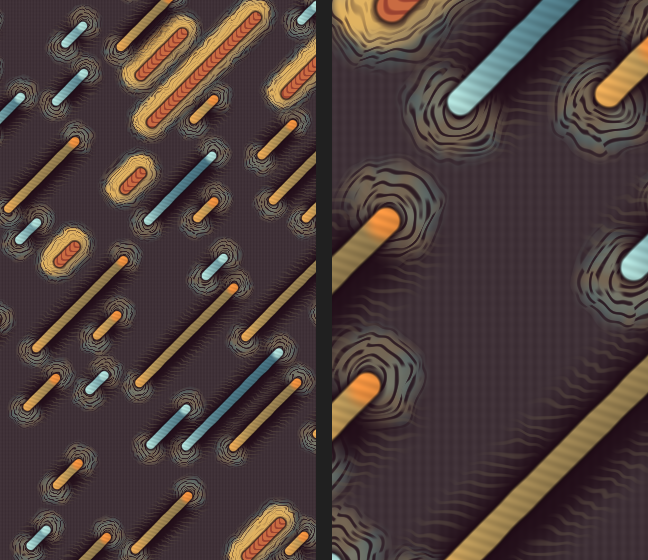
Left: the whole. Right: its middle third, enlarged.
A Shadertoy shader for this pattern:

```glsl
// Slanted glowing rods on a dusky ground, ringed by short, wispy contour strokes.
// Rods sit in tilted lanes split into cells; each picks a length and a kind by hash.
// Halos and strokes follow the rod distance, bent by layered sines.

#define TILT 0.79       // lane angle in radians
#define LANE 0.118      // lane spacing, in canvas widths
#define CELL_MIN 0.30   // shortest cell along a lane
#define CELL_MAX 0.66   // longest cell along a lane
#define RADIUS 0.0145   // rod half width
#define HALO 0.055      // halo reach
#define STROKE 0.0115   // spacing of contour strokes
#define RED_SHARE 0.19  // share of red rods
#define TEAL_SHARE 0.32 // share of teal rods
#define SEED 4.0

const vec3 GROUND = vec3(0.245, 0.190, 0.215);
const vec3 SHADOW = vec3(0.115, 0.035, 0.080);
const vec3 OLIVE  = vec3(0.50, 0.44, 0.35);
const vec3 SLATE  = vec3(0.37, 0.44, 0.43);
const vec3 CREAM  = vec3(0.70, 0.64, 0.49);
const vec3 GOLD   = vec3(0.88, 0.70, 0.38);
const vec3 ORANGE = vec3(0.94, 0.57, 0.25);
const vec3 RED    = vec3(0.79, 0.42, 0.26);
const vec3 TEAL   = vec3(0.27, 0.44, 0.50);
const vec3 PALE   = vec3(0.68, 0.86, 0.84);

float hash(vec2 p) {
    vec3 q = fract(vec3(p.xyx + SEED) * vec3(0.1031, 0.1030, 0.0973));
    q += dot(q, q.yzx + 33.33);
    return fract((q.x + q.y) * q.z);
}

// Layered sines, roughly -1 to 1
float ripple(vec2 p) {
    float a = sin(p.x * 71.0 + 2.0 * sin(p.y * 43.0));
    float b = sin(p.y * 93.0 + 2.0 * sin(p.x * 57.0 + 1.3));
    float fine = sin(p.x * 190.0 - p.y * 140.0 + 2.0 * a);
    return 0.4 * (a + b) + 0.2 * fine;
}

// Distance to a segment along x with the given half length
float segment(vec2 p, float halfLen) {
    return length(vec2(p.x - clamp(p.x, -halfLen, halfLen), p.y));
}

// Two sets of contour strokes, half a step apart, that take turns along the way
float ink(float dist, vec2 p, float bend) {
    float wave = cos(6.2832 * (dist / STROKE + 0.5 * bend));
    float turn = sin(p.x * 85.0 + 2.0 * bend) + sin(p.y * 100.0 - 2.0 * bend);
    float first = smoothstep(0.3, 1.0, wave) * smoothstep(-0.5, 0.3, turn);
    float second = smoothstep(0.3, 1.0, -wave) * smoothstep(0.5, -0.3, turn);
    return max(first, second);
}

// Shadow and halo around one rod, painted over the ground
vec3 paintHalo(vec3 col, vec2 p, float halfLen, bool red, float bend) {
    float dist = segment(p + vec2(0.0, 0.006), halfLen);
    float side = smoothstep(halfLen + 0.05, halfLen - 0.02, abs(p.x));
    float shade = smoothstep(0.075, 0.015, dist + 0.004 * bend);
    col = mix(col, SHADOW, shade * mix(0.4, 0.85, side));
    float tone = 0.5 + 0.5 * sin(p.y * 75.0 + p.x * 40.0 + 2.0 * bend);
    vec3 fringe = mix(OLIVE, SLATE, tone);
    if (red) {
        // Gold glow, leaning to the upper left, with a shaggy rim
        float glow = segment(p - vec2(0.0, 0.009), halfLen) + 0.002 * bend;
        float lines = ink(glow, p, bend);
        float rim = smoothstep(HALO + 0.030, HALO, glow);
        col = mix(col, mix(fringe * 0.9, SHADOW, 0.8 * lines), rim * 0.8);
        float fill = smoothstep(HALO + 0.004, HALO - 0.008, glow);
        float outer = smoothstep(0.025, HALO, glow);
        vec3 gold = mix(GOLD, CREAM, 0.6 * outer * tone);
        gold = mix(gold, OLIVE, smoothstep(0.015, -0.045, p.y) * 0.7);
        gold = mix(gold, SHADOW, lines * mix(0.15, 0.65, outer));
        return mix(col, gold, fill);
    }
    // Ringed caps around both ends, brighter close in
    float cap = length(vec2(abs(p.x) - halfLen - 0.008, p.y - 0.004 * sign(p.x)));
    float ring = smoothstep(HALO + 0.012, HALO - 0.016, cap + 0.005 * bend);
    ring *= smoothstep(-0.045, 0.008, abs(p.x) - halfLen + 0.006 * bend);
    vec3 rings = mix(fringe, CREAM, 0.45 * tone * smoothstep(0.05, 0.02, cap));
    rings = mix(rings, SHADOW, 0.85 * ink(cap, p, bend));
    col = mix(col, rings, ring * 0.85);
    // Faint hatching along the flanks
    float hatch = smoothstep(0.1, 1.0, sin((p.x + p.y * 0.7) * 430.0 + 3.0 * bend));
    float flank = side * smoothstep(0.080, 0.050, dist) * smoothstep(0.022, 0.045, dist);
    return mix(col, OLIVE * 0.8, 0.4 * hatch * flank);
}

// Surface of one rod
vec3 rodColor(vec2 p, float halfLen, float kind) {
    float low = clamp(exp(-(p.x + halfLen) / 0.07), 0.0, 1.0);
    float tip = smoothstep(0.030, 0.010, length(p - vec2(halfLen, 0.0)));
    if (kind < RED_SHARE) {
        float scales = sin(p.x * 330.0 + 2.5 * cos(p.y * 150.0));
        return mix(RED, vec3(0.50, 0.17, 0.15), 0.65 * smoothstep(0.0, 1.0, scales));
    }
    float weave = 0.97 + 0.05 * sin(p.x * 500.0 + p.y * 250.0) + 5.0 * p.y;
    if (kind < RED_SHARE + TEAL_SHARE)
        return mix(TEAL, PALE, max(low, tip)) * weave;
    vec3 gold = mix(vec3(0.58, 0.49, 0.31), GOLD, low);
    return mix(gold, ORANGE, max(tip, 0.35 * smoothstep(0.4, 1.0, low))) * weave;
}

void mainImage(out vec4 fragColor, in vec2 fragCoord) {
    vec2 uv = fragCoord / iResolution.x;
    float soft = max(0.0025, 1.0 / iResolution.x);
    float c = cos(TILT), s = sin(TILT);
    vec2 p = vec2(c * uv.x + s * uv.y, c * uv.y - s * uv.x);
    float bend = ripple(uv);

    // Ground with a fine vertical weave
    vec3 col = GROUND + 0.013 * sin(uv.x * 640.0) + 0.004 * sin(uv.y * 560.0);
    vec3 rods = vec3(0.0);
    float cover = 0.0;

    for (int j = -1; j <= 1; j++) {
        float lane = floor(p.y / LANE) + float(j);
        float cell = mix(CELL_MIN, CELL_MAX, hash(vec2(lane, 7.0)));
        float shift = hash(vec2(lane, 19.0));
        for (int i = -1; i <= 1; i++) {
            float slot = floor(p.x / cell + shift) + float(i);
            vec2 id = vec2(lane, slot * 3.0 + 41.0);
            float kind = hash(id);
            float size = hash(id + 11.3);
            float len = mix(0.065, cell - 0.12, size * sqrt(size));
            float slide = (hash(id + 23.7) - 0.5) * (cell - len - 0.10);
            float sway = (hash(id + 37.1) - 0.5) * 0.4;
            vec2 center = vec2((slot + 0.5 - shift) * cell + slide, (lane + 0.5 + sway) * LANE);
            vec2 q = p - center;
            bool red = kind < RED_SHARE;
            float edge = segment(q, 0.5 * len) - RADIUS * (red ? 1.15 : 1.0) + 0.0008 * bend;
            col = paintHalo(col, q, 0.5 * len, red, bend);
            col = mix(col, SHADOW, 0.7 * smoothstep(0.008, 0.001, edge));
            float body = smoothstep(soft, -soft, edge);
            rods = mix(rods, rodColor(q, 0.5 * len, kind), body);
            cover = max(cover, body);
        }
    }
    fragColor = vec4(mix(col, rods, cover), 1.0);
}
```
